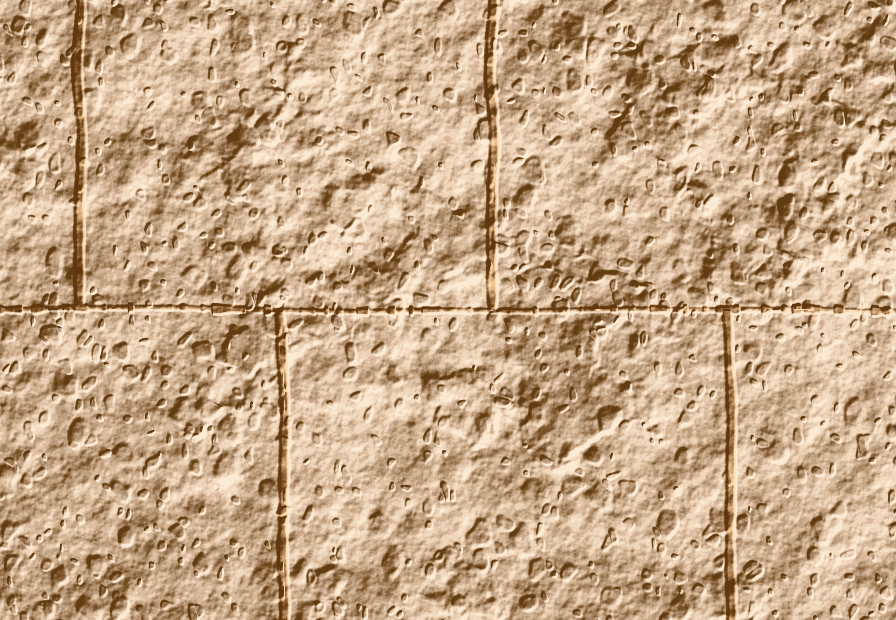
Reproduce this texture procedurally as a Shadertoy shader.

```glsl
// Weathered sandstone blocks in two staggered courses, pitted and lit from the upper left.

float hash(vec2 p) {
    return fract(sin(dot(p, vec2(127.1, 311.7))) * 43758.5453);
}

float noise(vec2 p) {
    vec2 i = floor(p), f = fract(p);
    f = f * f * (3.0 - 2.0 * f);
    return mix(mix(hash(i), hash(i + vec2(1, 0)), f.x),
               mix(hash(i + vec2(0, 1)), hash(i + vec2(1, 1)), f.x), f.y);
}

float fbm(vec2 p) {
    float sum = 0.0, amp = 0.5;
    for (int i = 0; i < 5; i++) {
        sum += amp * noise(p);
        p = mat2(1.6, 1.2, -1.2, 1.6) * p + 7.3;
        amp *= 0.5;
    }
    return sum;
}

// Scattered holes, one candidate per cell: 0 on the face, 1 at the bottom
float pits(vec2 p, float density) {
    vec2 cell = floor(p);
    float depth = 0.0;
    for (int y = -1; y <= 1; y++)
    for (int x = -1; x <= 1; x++) {
        vec2 id = cell + vec2(x, y);
        vec2 centre = id + 0.15 + 0.7 * vec2(hash(id), hash(id + 31.7));
        float radius = mix(0.18, 0.46, hash(id + 63.1));
        float present = step(hash(id + 11.9), density);
        float hole = 1.0 - smoothstep(0.5 * radius, radius, length((p - centre) * vec2(1.15, 0.9)));
        depth = max(depth, present * hole);
    }
    return depth;
}

// x: distance to the upright joint, y: to the bed joint, z: random value of the block
vec3 blocks(vec2 p) {
    float bed = p.y - 0.502 - 0.008 * (noise(vec2(p.x * 7.0, 4.0)) - 0.5);
    float upper = step(0.0, bed);
    float width = mix(0.721, 0.665, upper);
    float x = p.x - mix(0.452, 0.128, upper) + 0.014 * (noise(vec2(3.0 * upper, p.y * 9.0)) - 0.5);
    float upright = abs(fract(x / width + 0.5) - 0.5) * width;
    return vec3(upright, abs(bed), hash(vec2(floor(x / width), upper)));
}

// Cavities: x is small and large holes, y is broken patches, z is joints
vec3 cavities(vec2 p) {
    vec3 b = blocks(p);
    vec2 warped = p + 0.016 * (vec2(noise(p * 45.0), noise(p * 45.0 + 19.0)) - 0.5);
    float holes = max(pits(warped * 17.0, 0.32 + 0.2 * b.z), 0.7 * pits(warped * 36.0 + 5.0, 0.3 + 0.25 * b.z));
    float broken = smoothstep(0.58, 0.70, fbm(warped * 7.0 + 2.7));
    float chipped = 0.006 * noise(p * 40.0);
    float upright = 1.0 - smoothstep(0.002, 0.009, b.x - 0.5 * chipped);
    float teeth = smoothstep(0.45, 0.75, noise(vec2(p.x * 95.0, 8.0)));
    float bed = (1.0 - smoothstep(0.001, 0.006, b.y - chipped * teeth)) * (0.5 + 0.4 * teeth);
    return vec3(holes, broken, max(upright, bed));
}

float relief(vec2 p, vec3 cavity) {
    float faceHeight = 1.7 * fbm(p * 10.0) + 0.45 * fbm(p * 34.0 + 13.0);
    return faceHeight - 0.20 * cavity.x - 0.40 * cavity.y - 0.25 * cavity.z;
}

// Sandstone colours from deep shadow to full sun
vec3 stoneRamp(float s) {
    vec3 c = mix(vec3(0.38, 0.23, 0.07), vec3(0.46, 0.31, 0.13), smoothstep(-0.15, 0.08, s));
    c = mix(c, vec3(0.53, 0.39, 0.24), smoothstep(0.08, 0.21, s));
    c = mix(c, vec3(0.64, 0.50, 0.36), smoothstep(0.21, 0.35, s));
    c = mix(c, vec3(0.74, 0.62, 0.49), smoothstep(0.35, 0.51, s));
    c = mix(c, vec3(0.85, 0.73, 0.61), smoothstep(0.51, 0.71, s));
    c = mix(c, vec3(0.94, 0.84, 0.73), smoothstep(0.71, 0.92, s));
    return mix(c, vec3(0.99, 0.92, 0.83), smoothstep(0.95, 1.25, s));
}

void mainImage(out vec4 fragColor, in vec2 fragCoord) {
    vec2 p = fragCoord / iResolution.y;
    vec3 cavity = cavities(p);

    // Slope towards the light
    vec2 towardsLight = p + 0.0035 * vec2(-0.6, 0.8);
    float slope = relief(p, cavity) - relief(towardsLight, cavities(towardsLight));
    float shade = 0.66 + 6.5 * slope;

    // Shadow gathered in the cavities, broad tone and fine grain
    shade -= 0.20 * cavity.x + 0.13 * cavity.y + 0.32 * cavity.z;
    shade += 0.22 * (noise(p * 3.0) - 0.5) + 0.16 * (noise(p * 170.0) - 0.5);
    shade -= 0.08 * (blocks(p).z - 0.5);

    // Warm dust in the joints
    vec3 colour = stoneRamp(shade);
    colour = mix(colour, colour * vec3(0.98, 0.88, 0.70), 0.7 * cavity.z);
    fragColor = vec4(colour, 1.0);
}
```
